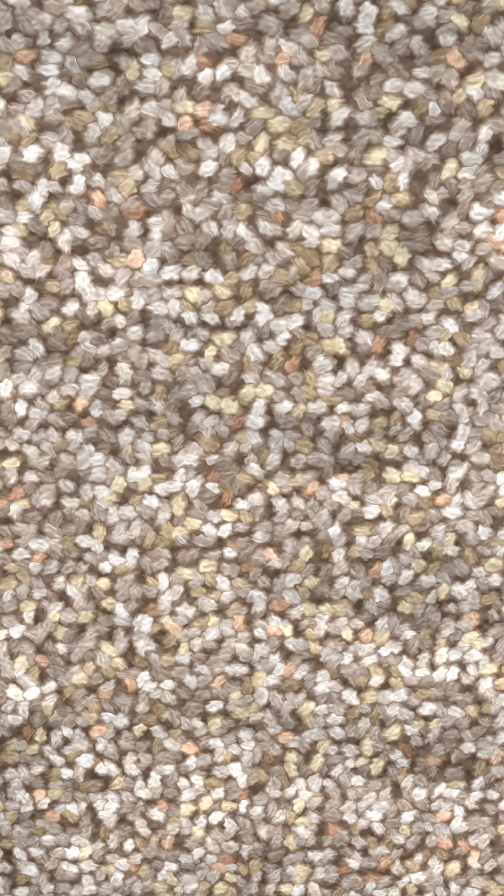
A Shadertoy shader for this texture:

```glsl
// Cut-pile carpet: plump twisted yarn tufts in beige, cream and taupe
#define TUFTS_NEAR 36.0   // tufts across the canvas at the bottom
#define TUFTS_SHRINK 6.2  // loss of tufts across, per canvas width upward
#define ROW_DENSITY 1.2   // rows per tuft width
#define TUFT_SIZE vec2(0.68, 0.46)
#define OVERLAP_SHARPNESS 7.0
#define GAP_TONE 0.2
#define FIBRE_CONTRAST 0.30
#define FUZZ_CONTRAST 0.20
#define ROW_CONTRAST 0.22

float hash(vec2 p) {
    return fract(sin(dot(p, vec2(127.1, 311.7))) * 43758.5453);
}

float noise(vec2 p) {
    vec2 i = floor(p), f = fract(p);
    f = f * f * (3.0 - 2.0 * f);
    return mix(mix(hash(i), hash(i + vec2(1, 0)), f.x),
               mix(hash(i + vec2(0, 1)), hash(i + vec2(1, 1)), f.x), f.y);
}

// Tone 0..1 to wool colour, from deep brown to cream
vec3 woolColour(float tone) {
    float t = clamp(tone, 0.0, 1.05);
    vec3 wool = mix(vec3(0.30, 0.23, 0.18), vec3(0.95, 0.92, 0.88), t);
    return wool - t * (1.0 - t) * vec3(0.0, 0.08, 0.13);
}

// A few yarns are rust or olive, the rest nearly neutral
vec3 yarnTint(float pick) {
    if (pick < 0.05) return vec3(1.03, 0.90, 0.82);
    if (pick < 0.20) return vec3(1.00, 0.97, 0.87);
    return mix(vec3(1.0, 0.99, 0.98), vec3(1.0, 1.01, 1.04), pick);
}

// One tuft seen from p: colour in rgb, blend weight in a
vec4 tuft(vec2 p, vec2 cell) {
    float toneHash = hash(cell + 3.7);
    float sizeHash = hash(cell + 9.1);
    float depthHash = hash(cell + 21.3);
    vec2 jitter = 0.1 + 0.8 * vec2(hash(cell), hash(cell + 47.2));
    vec2 offset = p - cell - jitter;
    offset.y /= ROW_DENSITY;

    // Rotate into the yarn direction, then bend into a bean shape
    float angle = 0.25 + 2.5 * (hash(cell + 63.5) - 0.5);
    float c = cos(angle), s = sin(angle);
    vec2 q = vec2(c * offset.x + s * offset.y, c * offset.y - s * offset.x);
    q /= TUFT_SIZE * mix(0.8, 1.1, sizeHash);
    q.y += 0.7 * (hash(cell + 81.9) - 0.5) * (q.x * q.x - 0.4);
    float dome = 1.0 - dot(q, q);

    // Fibres run along the yarn, with a slight twist
    vec2 strand = vec2(q.x * 1.6, q.y * 3.6 + q.x * 1.2);
    float fibre = noise(strand + 50.0 * vec2(toneHash, sizeHash)) - 0.5;

    float tone = mix(0.46, 1.04, toneHash);
    tone *= mix(0.55, 1.0, smoothstep(-0.1, 0.7, dome));
    tone += FIBRE_CONTRAST * fibre + 0.14 * offset.y;

    float height = dome + 0.35 * depthHash + 0.2 * toneHash + 0.3 * fibre;
    vec3 colour = woolColour(tone) * yarnTint(hash(cell + 105.4));
    return vec4(colour, exp(OVERLAP_SHARPNESS * height));
}

void mainImage(out vec4 fragColor, in vec2 fragCoord) {
    vec2 uv = fragCoord / iResolution.x;

    // Tufts grow toward the top of the canvas
    float across = TUFTS_NEAR - TUFTS_SHRINK * uv.y;
    float along = TUFTS_NEAR * uv.y - 0.5 * TUFTS_SHRINK * uv.y * uv.y;
    vec2 pile = vec2((uv.x - 0.5) * across, along * ROW_DENSITY);

    // Ragged outlines
    vec2 ragged = vec2(noise(pile * 3.5), noise(pile * 3.5 + 31.0)) - 0.5;
    vec2 p = pile + 0.24 * ragged;

    // Dark gaps, then the overlapping tufts weighted by height
    float gapTone = GAP_TONE + 0.3 * (noise(pile * 2.5 + 70.0) - 0.5);
    vec4 sum = vec4(woolColour(gapTone), 1.0);
    vec2 home = floor(p);
    for (int y = -1; y <= 1; y++) {
        for (int x = -1; x <= 1; x++) {
            vec4 yarn = tuft(p, home + vec2(x, y));
            sum += vec4(yarn.rgb * yarn.a, yarn.a);
        }
    }
    vec3 colour = sum.rgb / sum.a;

    // Loose fuzz, uneven rows and a dimmer far end
    float fuzz = noise(pile * vec2(4.0, 5.0) + 13.0) - 0.5;
    float rows = noise(uv * vec2(5.0, 15.0) + 4.0) - 0.5;
    float dim = 0.09 * smoothstep(1.3, 1.8, uv.y);
    colour *= 1.0 + FUZZ_CONTRAST * fuzz + ROW_CONTRAST * rows - dim;

    fragColor = vec4(clamp(colour, 0.0, 1.0), 1.0);
}
```
